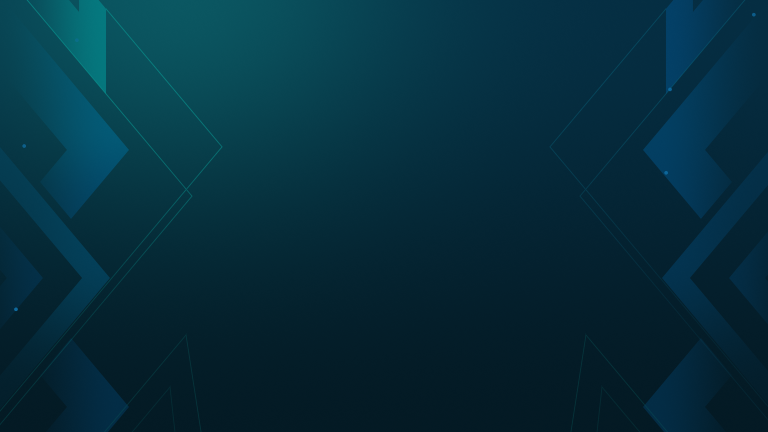
Write a Shadertoy shader that draws this background.

```glsl
// Dark teal gradient framed by mirrored translucent chevrons, thin lines and small dots.

#define SLOPE 1.19            // steepness of every chevron arm
#define LINE_WIDTH 0.0011     // half width of the outlines
#define DOT_RADIUS 0.0042
#define MIRROR_SHIFT 0.0046   // mirror axis, right of the centre
#define DEEP vec3(0.014, 0.100, 0.140)
#define NIGHT vec3(0.020, 0.178, 0.260)
#define GLOW vec3(0.022, 0.165, 0.125)
#define TEAL vec3(0.015, 0.510, 0.530)
#define AZURE vec3(0.010, 0.370, 0.490)
#define BLUE vec3(0.010, 0.245, 0.400)

float hash(vec2 p) {
    return fract(sin(dot(p, vec2(12.9898, 78.233))) * 43758.5453);
}

float fill(float dist) {
    float pixel = 1.0 / iResolution.y;
    return 1.0 - smoothstep(-0.6 * pixel, 0.6 * pixel, dist);
}

float outline(float dist) {
    return fill(abs(dist) - LINE_WIDTH);
}

// Wedge pointing right: negative to the left of its two arms.
float wedge(vec2 p, vec2 tip) {
    return (SLOPE * (p.x - tip.x) + abs(p.y - tip.y)) / length(vec2(SLOPE, 1.0));
}

// Band between two nested wedges; innerX is the tip of the hollow.
float chevron(vec2 p, vec2 tip, float innerX) {
    return max(wedge(p, tip), -wedge(p, vec2(innerX, tip.y)));
}

// Chevron with one arm cut short; flip chooses the arm.
float cutChevron(vec2 p, vec2 tip, float innerX, float flip) {
    float cut = (0.036 - SLOPE * p.x - flip * (p.y - tip.y)) / length(vec2(SLOPE, 1.0));
    return max(chevron(p, tip, innerX), cut);
}

// Leaning spike that stands on the lower edge.
float spike(vec2 p, vec2 apex, float lean) {
    vec2 q = p - apex;
    float leftSide = (q.y - SLOPE * q.x) / length(vec2(SLOPE, 1.0));
    float rightSide = (q.x + lean * q.y) / length(vec2(1.0, lean));
    return max(leftSide, rightSide);
}

vec3 background(vec2 p) {
    vec3 color = mix(DEEP, NIGHT, smoothstep(-0.05, 1.05, p.y));
    vec2 offset = (p - vec2(0.40, 1.04)) / vec2(0.56, 0.50);
    return color + GLOW * exp(-dot(offset, offset));
}

void mainImage(out vec4 fragColor, in vec2 fragCoord) {
    vec2 p = fragCoord / iResolution.y;
    float axis = 0.5 * iResolution.x / iResolution.y + MIRROR_SHIFT;
    float right = step(axis, p.x);
    vec2 m = vec2(axis - abs(p.x - axis) + 0.8935 - axis, p.y);
    vec3 color = background(p);

    // Solid panels, fading toward the outer edge
    vec3 tint = mix(AZURE, BLUE, 0.85 * right);
    float lowerArm = smoothstep(0.72, 0.50, p.y);
    float large = fill(cutChevron(m, vec2(0.2986, 0.653), 0.155, 1.0));
    color = mix(color, mix(tint, BLUE, 0.7 * lowerArm),
                large * 0.85 * smoothstep(0.0, 0.27, m.x));

    float middle = fill(chevron(m, vec2(0.2546, 0.3565), 0.19));
    float middleFade = mix(0.15, 0.60, smoothstep(0.08, 0.42, p.y));
    color = mix(color, mix(tint, BLUE, 0.45),
                middle * middleFade * mix(0.55, 1.0, smoothstep(0.0, 0.25, m.x)));

    float small = fill(chevron(m, vec2(0.0995, 0.3565), 0.016));
    color = mix(color, BLUE, small * 0.42 * smoothstep(-0.06, 0.10, m.x));

    float low = fill(cutChevron(m, vec2(0.2986, 0.058), 0.155, -1.0));
    color = mix(color, BLUE, low * 0.50 * smoothstep(0.04, 0.28, m.x));

    // Upright strip between the two outlined wedges
    float innerLine = wedge(m, vec2(0.4444, 0.546));
    float outerLine = wedge(m, vec2(0.5140, 0.660));
    float notch = max(m.x - 0.183, -wedge(m, vec2(0.4454, 0.660)));
    float strip = max(max(-innerLine, outerLine), m.x - 0.2454);
    strip = max(strip, -notch);
    color = mix(color, mix(TEAL, BLUE * 1.1, right),
                fill(strip) * 0.80 * smoothstep(0.04, 0.25, m.x));

    // Thin outlines, brighter high up and on the left
    float lineFade = mix(0.20, 0.65, smoothstep(0.20, 0.85, p.y)) * mix(1.0, 0.60, right);
    vec3 lineColor = mix(vec3(0.03, 0.58, 0.56), vec3(0.03, 0.42, 0.52), right);
    float outerVisible = step(0.2454, m.x) + step(p.y, 0.660) * step(m.x, 0.2454);
    float lines = max(outline(innerLine), outline(outerLine) * outerVisible);
    color = mix(color, lineColor, lines * lineFade);

    float spikes = max(outline(spike(m, vec2(0.4306, 0.2245), 0.155)),
                       0.7 * outline(spike(m, vec2(0.3935, 0.104), 0.11)));
    color = mix(color, vec3(0.03, 0.32, 0.33), spikes * 0.40);

    // Small accent dots: position and strength
    vec3 dots[6] = vec3[6](
        vec3(0.056, 0.662, 0.7), vec3(0.037, 0.284, 0.9), vec3(0.178, 0.907, 0.4),
        vec3(1.551, 0.793, 0.8), vec3(1.542, 0.600, 0.8), vec3(1.745, 0.966, 0.7));
    for (int i = 0; i < 6; i++) {
        float spot = fill(length(p - dots[i].xy) - DOT_RADIUS);
        color = mix(color, vec3(0.06, 0.44, 0.66), spot * dots[i].z);
    }

    // Faint grain hides banding
    color += (hash(fragCoord) - 0.5) / 255.0;
    fragColor = vec4(color, 1.0);
}
```
